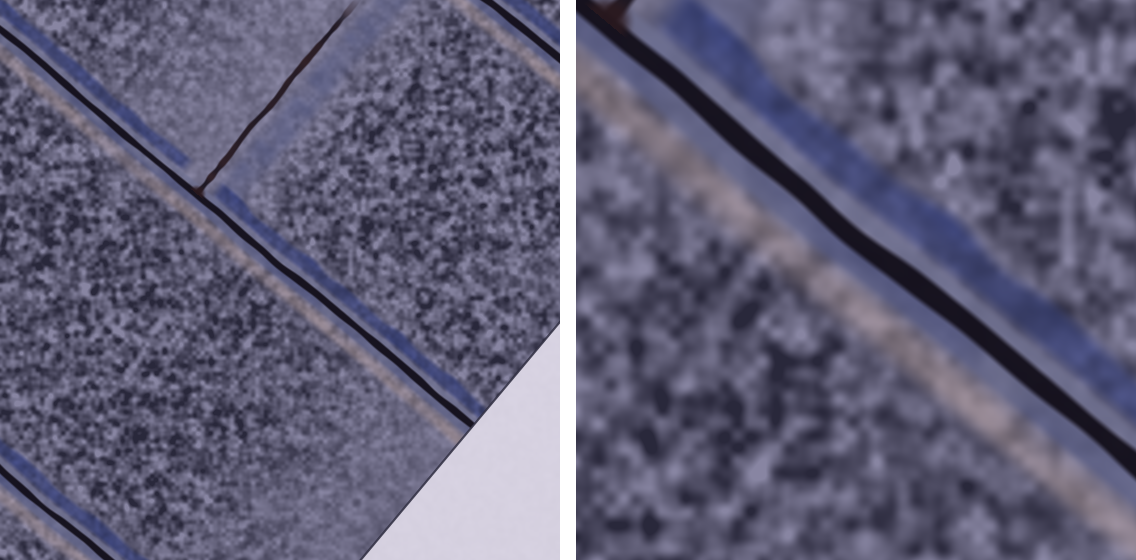
Left: the whole. Right: its middle third, enlarged.
Write a WebGL 1 fragment shader that draws this texture.

```glsl
precision highp float;
uniform vec2 u_resolution;

// Layout, in canvas units
const vec2 ALONG = vec2(0.767, -0.642);   // direction of the courses
const vec2 ACROSS = vec2(0.642, 0.767);
const float ROW_HEIGHT = 0.601;
const float ROW_OFFSET = 0.124;
const float BRICK_LENGTH = 1.32;
const float JOINT_OFFSET = -0.152;
const float WALL_END = 0.494;
const float BED_WIDTH = 0.0065;           // half width of the long joints
const float HEAD_WIDTH = 0.0050;          // half width of the cross joints
const float WOBBLE = 0.008;
const float GRAIN_SCALE = 78.0;

const vec3 STONE_DARK = vec3(0.16, 0.155, 0.23);
const vec3 STONE_LIGHT = vec3(0.50, 0.49, 0.60);
const vec3 BLUE_EDGE = vec3(0.22, 0.25, 0.45);
const vec3 PALE_LIP = vec3(0.43, 0.44, 0.57);
const vec3 TAN_EDGE = vec3(0.59, 0.53, 0.56);
const vec3 JOINT_BLACK = vec3(0.07, 0.055, 0.10);
const vec3 JOINT_BROWN = vec3(0.17, 0.10, 0.12);
const vec3 BACKDROP = vec3(0.84, 0.82, 0.88);

float hash(vec2 p) {
  vec3 q = fract(p.xyx * 0.1031);
  q += dot(q, q.yzx + 33.33);
  return fract((q.x + q.y) * q.z);
}

float noise(vec2 p) {
  vec2 cell = floor(p);
  vec2 f = fract(p);
  f = f * f * (3.0 - 2.0 * f);
  float low = mix(hash(cell), hash(cell + vec2(1.0, 0.0)), f.x);
  float high = mix(hash(cell + vec2(0.0, 1.0)), hash(cell + 1.0), f.x);
  return mix(low, high, f.y);
}

// Soft strip between two distances
float band(float d, float start, float end, float soft) {
  return smoothstep(start - soft, start + soft, d)
       * (1.0 - smoothstep(end - soft, end + soft, d));
}

void main() {
  float size = min(u_resolution.x, u_resolution.y);
  vec2 p = gl_FragCoord.xy / size;
  float soft = max(1.0 / size, 0.0022);
  vec2 wall = vec2(dot(p, ALONG), dot(p, ACROSS));

  // Brick coordinates: distances to the four sides
  float sway = WOBBLE * (noise(vec2(wall.x * 7.0, 3.0)) - 0.5);
  float course = (wall.y + sway - ROW_OFFSET) / ROW_HEIGHT;
  float row = floor(course);
  float below = fract(course) * ROW_HEIGHT;
  float above = ROW_HEIGHT - below;
  float shift = 0.5 * mod(row + 1.0, 2.0);
  float headSway = WOBBLE * 0.6 * (noise(vec2(wall.y * 16.0, 9.0)) - 0.5);
  float column = (wall.x + headSway - JOINT_OFFSET) / BRICK_LENGTH + shift;
  float fromStart = fract(column) * BRICK_LENGTH;
  float toEnd = BRICK_LENGTH - fromStart;
  float head = min(fromStart, toEnd);
  float bed = min(below, above);

  // Pitted face, worn smoother toward the ends
  float patches = noise(wall * 5.0 + 11.0) * 0.65 + noise(wall * 13.0) * 0.35;
  float grain = noise(wall * GRAIN_SCALE) * 0.6
              + noise(p * GRAIN_SCALE * 1.7 + 17.0) * 0.4;
  float rough = smoothstep(0.03, 0.17, fromStart) * smoothstep(0.02, 0.40, toEnd);
  rough *= smoothstep(0.0, 0.08, bed) * smoothstep(0.12, 0.55, patches + 0.12);
  float tone = mix(0.82 + 0.55 * (grain - 0.5), 0.52 + 1.75 * (grain - 0.5), rough);
  tone += 0.06 * (hash(vec2(floor(column), row)) - 0.5) + 0.12 * (patches - 0.5);
  vec3 color = mix(STONE_DARK, STONE_LIGHT, clamp(tone, 0.0, 1.1));

  // Bluish margin beside the cross joint
  float wear = noise(wall * vec2(24.0, 60.0));
  float margin = band(fromStart, 0.022, 0.070, 0.014);
  color = mix(color, mix(BLUE_EDGE, PALE_LIP, 0.55), margin * (0.25 + 0.45 * wear));

  // Blue lower edge with a pale lip
  float blue = band(below, 0.018, 0.042 + 0.008 * (wear - 0.5), 0.006);
  blue *= smoothstep(0.015, 0.035, fromStart) * smoothstep(0.035, 0.060, toEnd);
  color = mix(color, BLUE_EDGE * (0.82 + 0.36 * grain), blue * (0.72 + 0.25 * wear));
  color = mix(color, PALE_LIP, 0.65 * band(below, 0.006, 0.015, 0.003));

  // Tan upper edge, set off by a bluish strip
  vec3 strip = mix(BLUE_EDGE, PALE_LIP, 0.25 + 0.7 * wear);
  color = mix(color, strip, 0.65 * band(above, 0.004, 0.020, 0.004));
  float tan_ = band(above, 0.024, 0.044, 0.008);
  color = mix(color, TAN_EDGE * (0.80 + 0.35 * grain), tan_ * (0.45 + 0.45 * wear));

  // Cross joints, fading upward, then long joints
  float crack = 1.0 - smoothstep(-soft, soft, head - HEAD_WIDTH * (0.65 + 0.6 * wear));
  crack *= 1.0 - smoothstep(0.38, 0.47, below);
  color = mix(color, mix(JOINT_BLACK, JOINT_BROWN, wear), 0.92 * crack);
  float bedWidth = BED_WIDTH * (0.65 + 0.5 * noise(vec2(wall.x * 22.0, row)));
  float gap = 1.0 - smoothstep(-soft, soft, bed - bedWidth);
  color = mix(color, JOINT_BLACK, 0.95 * gap);
  float corner = 1.0 - smoothstep(0.008, 0.018, length(vec2(head, below)));
  color = mix(color, JOINT_BROWN, 0.8 * corner);

  // Cut end of the wall against the plain backdrop
  float beyond = wall.x - WALL_END;
  vec3 plain = BACKDROP + 0.018 * (grain - 0.5) + 0.02 * (p.y - 0.2);
  color = mix(color, plain, smoothstep(-soft, soft, beyond));
  float outline = 1.0 - smoothstep(0.0008, 0.0008 + soft, abs(beyond));
  color = mix(color, STONE_DARK, 0.8 * outline);

  gl_FragColor = vec4(color, 1.0);
}
```
